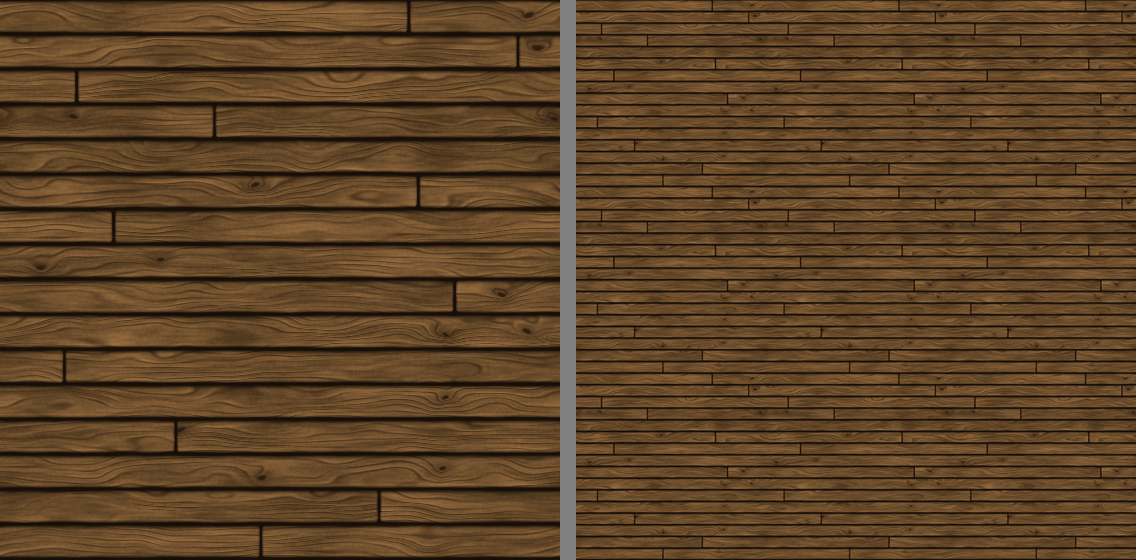
Left, the tile; right, the same tile 3 across and 3 down.
This texture is drawn by a three.js fragment shader. Its source:

```glsl
// Sixteen rows of weathered brown planks with flowing grain, knots and dark gaps.
varying vec2 vUv;

float hash(vec2 p) {
  return fract(sin(dot(p, vec2(12.71, 31.17))) * 4375.85);
}

// Value noise that wraps across after a whole number of cells.
float noise(vec2 p, float period) {
  vec2 i = floor(p), f = fract(p);
  f = f * f * (3.0 - 2.0 * f);
  float x0 = mod(i.x, period), x1 = mod(i.x + 1.0, period);
  return mix(mix(hash(vec2(x0, i.y)), hash(vec2(x1, i.y)), f.x),
             mix(hash(vec2(x0, i.y + 1.0)), hash(vec2(x1, i.y + 1.0)), f.x), f.y);
}

// Butt joint of each row, counted from the bottom; negative means an unbroken row.
float jointOf(float row) {
  vec4 group = row < 4.0 ? vec4(0.466, 0.677, -1.0, 0.314)
             : row < 8.0 ? vec4(-1.0, 0.115, -1.0, 0.812)
             : row < 12.0 ? vec4(-1.0, 0.203, 0.747, -1.0)
             : vec4(0.383, 0.137, 0.925, 0.73);
  return dot(group, vec4(equal(vec4(0.0, 1.0, 2.0, 3.0), vec4(mod(row, 4.0)))));
}

void main() {
  // Board coordinates: along runs from joint to joint, y from gap to gap.
  float rowY = vUv.y * 16.0 - 0.03;
  float row = mod(floor(rowY), 16.0);
  float y = fract(rowY);
  float joint = jointOf(row);
  bool jointed = joint >= 0.0;
  float along = fract(vUv.x - joint);
  float u = jointed ? along * 0.93 : along;
  float seed = row * 19.0;

  // Height field whose contours are the growth rings.
  float rings = y * 5.0
    + 3.2 * noise(vec2(u * 7.0, y * 1.6 + seed), 7.0)
    + 1.3 * noise(vec2(u * 18.0, y * 2.5 + seed + 7.0), 18.0);

  // Knots push the rings aside and darken the wood.
  float knotShade = 0.0;
  for (int i = 0; i < 2; i++) {
    vec2 id = vec2(row + 3.0, float(i) * 5.0 + 2.0);
    float present = step(0.58, hash(id));
    vec2 center = vec2(hash(id + 11.0), 0.35 + 0.4 * hash(id + 23.0));
    vec2 d = vec2((fract(u - center.x + 0.5) - 0.5) * 16.0, y - center.y);
    d.y += 0.05 * sin(d.x * 7.0 + row);
    float r = length(d * vec2(0.65, 1.2));
    float size = 0.07 + 0.06 * hash(id + 37.0);
    rings += present * 3.0 * exp(-r * 3.2);
    float core = 1.0 - smoothstep(size * 0.4, size * 1.4, r);
    knotShade = max(knotShade, present * max(0.85 * core, 0.4 * exp(-r * r * 14.0)));
  }

  // Streaks follow the rings; fine fibres run straight.
  float broad = noise(vec2(u * 9.0, y * 2.0 + seed + 3.0), 9.0);
  float streak = noise(vec2(u * 14.0, rings * 1.7 + seed), 14.0);
  float fibre = noise(vec2(u * 44.0, y * 17.0 + rings + seed), 44.0);
  float speckle = noise(vec2(u * 320.0, y * 20.0 + seed), 320.0);
  float tone = 0.57 + 0.5 * (broad - 0.5) + 0.6 * (streak - 0.5)
    + 0.35 * (fibre - 0.5) + 0.2 * (speckle - 0.5) + 0.12 * (hash(vec2(row, 4.0)) - 0.5);
  vec3 wood = mix(vec3(0.29, 0.205, 0.11), vec3(0.53, 0.38, 0.22), clamp(tone, 0.0, 1.1));

  // Thin dark ring lines, each with a pale flank, fading in and out.
  float phase = rings * 6.2832;
  float line = pow(0.5 + 0.5 * sin(phase), 7.0);
  float flank = pow(0.5 + 0.5 * sin(phase - 1.4), 5.0);
  float fade = smoothstep(0.2, 0.75, noise(vec2(u * 12.0, y * 4.0 + seed + 9.0), 12.0));
  wood += vec3(0.06, 0.045, 0.025) * flank * fade;
  wood = mix(wood, vec3(0.21, 0.14, 0.07), line * (0.2 + 0.4 * fade));
  wood = mix(wood, vec3(0.13, 0.08, 0.04), knotShade);

  // Worn, rounded board edges.
  vec2 side = vec2(jointed ? min(along, 1.0 - along) * 22.0 : 1.0, min(y, 1.0 - y));
  side -= 0.025 * vec2(noise(vec2(3.0, y * 5.0 + seed), 8.0),
                       noise(vec2(u * 26.0, seed + 5.0), 26.0));
  float edge = 0.14 - length(max(0.14 - side, 0.0));
  float lip = (y - 0.12) / 0.03;
  wood += vec3(0.05, 0.04, 0.02) * exp(-lip * lip);
  wood *= mix(0.6, 1.0, smoothstep(0.02, 0.13, edge));
  wood *= mix(0.65, 1.0, smoothstep(0.03, 0.2, 1.0 - y));

  vec3 gap = vec3(0.09, 0.055, 0.03);
  gl_FragColor = vec4(mix(gap, wood, smoothstep(0.01, 0.065, edge)), 1.0);
}
```
